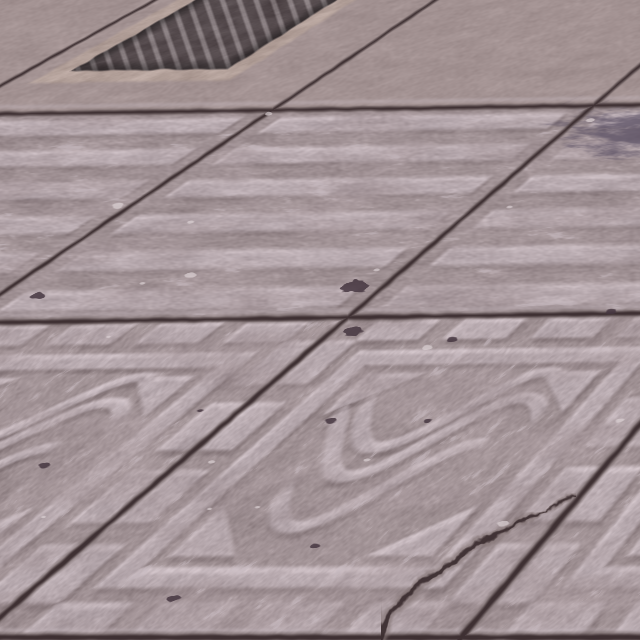
This texture is drawn by a Shadertoy shader. Its source:

```glsl
// Worn paving slabs in perspective: plain slabs with a drain at the back,
// ribbed slabs in the middle, slabs with frames and waves in front. Canvas
// points are projected to slab units, then relief, joints and dirt are laid on.
#define HORIZON 2.37      // height of the horizon
#define VANISH_X 2.708    // where the slanted joints meet
#define ROW_SCALE 8.83    // depth of the rows
#define COL_WIDTH 0.32    // slab width per unit of depth
#define SLANT 1.16        // lean of the slanted joints
#define JOINT 0.0033      // half width of a joint
#define RIBS 6.0          // ribs on a ribbed slab
#define WEAR 0.75         // how far the relief is rubbed away
#define GRAIN 0.16        // strength of the mottling

const vec3 STONE = vec3(0.655, 0.595, 0.61);
const vec3 PALE = vec3(0.77, 0.72, 0.745);
const vec3 DIRT = vec3(0.51, 0.45, 0.45);
const vec3 DARK = vec3(0.22, 0.165, 0.175);
const vec3 LEAF = vec3(0.27, 0.21, 0.25);

vec2 hash2(vec2 p) {
    p = vec2(dot(p, vec2(127.1, 311.7)), dot(p, vec2(269.5, 183.3)));
    return fract(sin(p) * 43758.55);
}

float corner(vec2 i, vec2 f, vec2 o) {
    return dot(hash2(i + o) * 2.0 - 1.0, f - o);
}

float noise(vec2 p) {   // gradient noise
    vec2 i = floor(p), f = p - i, u = f * f * (3.0 - 2.0 * f), e = vec2(0, 1);
    return mix(mix(corner(i, f, e.xx), corner(i, f, e.yx), u.x),
               mix(corner(i, f, e.xy), corner(i, f, e.yy), u.x), u.y);
}

float fbm(vec2 p) {
    float sum = 0.0, amp = 1.0;
    for (int i = 0; i < 4; i++) {
        sum += amp * noise(p);
        p = mat2(1.6, 1.2, -1.2, 1.6) * p + 7.3;
        amp *= 0.6;
    }
    return sum;
}

// Soft stripe around distance zero
float stripe(float d, float w, float soft) {
    return 1.0 - smoothstep(w - soft, w + soft, abs(d));
}

// Canvas point to slab units: x counts columns, y counts rows
vec2 toSlab(vec2 p) {
    float depth = HORIZON - p.y;
    float tilted = depth + 0.0143 * (p.x - 0.544) * smoothstep(0.0, 0.5, p.y);
    return vec2((p.x - VANISH_X + SLANT * depth) / (COL_WIDTH * depth),
                ROW_SCALE / tilted - 3.732);
}

// Square frame, edge blocks, corner triangles and three waves
float ornament(vec2 f) {
    vec2 a = abs(f - 0.5);
    float ring = max(a.x, a.y), along = min(a.x, a.y);
    float h = stripe(ring - 0.345, 0.028, 0.008);
    h = max(h, stripe(ring - 0.45, 0.04, 0.008) * stripe(fract(along * 4.5) - 0.5, 0.36, 0.04));
    h = max(h, smoothstep(0.42, 0.44, a.x + a.y) * smoothstep(0.295, 0.28, ring));
    vec3 shift = vec3(-0.15, 0.0, 0.09);
    float phase = 13.1 * (f.x - 0.66), slope = 1.64 * sin(phase);
    for (int i = 0; i < 3; i++) {
        float d = (f.y - 0.57 - shift[i] - 0.125 * cos(phase)) / sqrt(1.0 + slope * slope);
        h = max(h, stripe(d, 0.018, 0.008) * stripe(f.x - 0.49, 0.25 - abs(shift[i]) * 0.5, 0.02));
    }
    return h;
}

float relief(vec2 q) {
    vec2 f = fract(q);
    float ribs = stripe(fract(f.y * RIBS) - 0.5, 0.25, 0.1) * stripe(f.x - 0.5, 0.44, 0.01);
    return q.y < 0.0 || q.y > 2.0 ? 0.0 : q.y < 1.0 ? ornament(f) : ribs;
}

// Ragged flat scrap, 1 inside
float scrap(vec2 d, float size, float soft) {
    d = vec2(d.x - 0.5 * d.y, d.y * 2.0);
    float edge = size * (1.0 + 0.7 * noise(d * 90.0 + size * 900.0));
    return 1.0 - smoothstep(-soft, soft, length(d) - edge);
}

// One scrap in some cells of a grid
float scatter(vec2 p, float cells, float size, float share, float soft) {
    vec2 c = floor(p * cells), r = hash2(c + 3.0);
    vec2 center = (c + 0.2 + 0.6 * hash2(c)) / cells;
    return step(r.y, share) * scrap(p - center, size * (0.5 + r.x), soft);
}

void mainImage(out vec4 fragColor, in vec2 fragCoord) {
    vec2 p = fragCoord / iResolution.xy, q = toSlab(p);
    float aa = 1.2 / iResolution.y, depth = HORIZON - p.y;

    // Mottled stone, streaked along the slabs
    vec2 dir = normalize(vec2(1.0, q.y < 1.0 ? 0.75 : q.y < 2.0 ? 0.03 : 0.3));
    vec2 s = vec2(dot(p, dir), dot(p, vec2(-dir.y, dir.x)));
    float blotch = fbm(q * vec2(4, 7)), streak = fbm(s * vec2(18, 75));
    float mottle = 0.3 * blotch + 0.42 * streak + 0.4 * noise(s * vec2(110, 260));
    float front = step(q.y, 2.0);
    vec3 col = mix(vec3(0.635, 0.57, 0.57), STONE, front);

    // Relief, partly rubbed away, lit from the upper left
    float h = relief(q), lit = h - relief(q + vec2(-0.012, 0.018));
    float keep = 1.0 - WEAR * smoothstep(-0.3, 0.5, fbm(q * vec2(3, 6) + 20.0));
    col = mix(col, mix(DIRT, PALE, 0.38 + 0.5 * h), 0.75 * keep * front);
    col += 0.07 * lit * keep + GRAIN * mottle * (0.6 + 0.4 * front);
    col = mix(col, PALE, 0.6 * front * smoothstep(0.3, 0.7, streak + 0.4 * blotch));

    // Bluish stain
    float stain = length((p - vec2(0.98, 0.795)) / vec2(0.12, 0.05)) + 0.8 * streak;
    col = mix(col, vec3(0.36, 0.32, 0.40), 0.75 * smoothstep(1.0, 0.1, stain));

    // Joints: pale rim, dirty border, dark core
    vec2 j = (q - floor(q + 0.5)) * vec2(0.65 * COL_WIDTH * depth, depth * depth / ROW_SCALE);
    j += 0.0015 * noise(p * 45.0);
    float w = JOINT * mix(1.1, 0.6, p.y) * (1.0 + 0.5 * noise(p * 25.0));
    float gap = min(abs(j.x), abs(j.y) * 0.9);
    col = mix(col, PALE, 0.35 * stripe(j.y - 0.011, 0.003, 0.003));
    col = mix(col, DIRT * 0.85, 0.55 * smoothstep(w * 3.0, w, gap));
    col = mix(col, DARK, 0.92 * stripe(gap, w, aa + 0.0008));

    // Drain: pale frame around a dark grate with leaning bars
    float drain = max(abs(q.x + 1.603) - 0.253, 2.03 - 0.9 * q.y) + 0.012 * noise(p * 40.0);
    col = mix(col, vec3(0.72, 0.645, 0.61) + 0.12 * streak, 0.75 * stripe(drain - 0.03, 0.035, 0.012));
    float bars = stripe(fract((p.x + 0.35 * p.y) * 38.0) - 0.5, 0.16, 0.1);
    vec3 grate = vec3(0.33, 0.29, 0.30) + 0.2 * bars + 0.08 * streak;
    grate *= 0.65 + 0.35 * smoothstep(0.0, 0.07, -drain);
    col = mix(col, grate, smoothstep(0.008, -0.008, drain));

    // Crack across the front slab
    float t = clamp((p.x - 0.595) / 0.3, 0.001, 1.0), bend = 0.45 * pow(t, -0.4);
    float crack = (p.y - 0.225 * pow(t, 0.6) + 0.012 * fbm(p * 22.0)) / sqrt(1.0 + bend * bend);
    float cw = 0.0035 * (1.0 + 1.2 * noise(p * 30.0)) * (1.15 - 0.6 * t);
    float span = step(0.595, p.x) * step(p.x, 0.9);
    col = mix(col, DIRT, 0.6 * span * stripe(crack, cw * 2.5, cw));
    col = mix(col, DARK, 0.9 * span * stripe(crack, cw, aa));

    // Dark leaves and pale flecks
    float leaf = max(scatter(p, 5.0, 0.01, 0.5, aa), scrap(p - vec2(0.555, 0.552), 0.02, aa));
    col = mix(col, LEAF, 0.85 * leaf);
    col = mix(col, vec3(0.86, 0.82, 0.83), 0.7 * scatter(p + 3.0, 8.0, 0.006, 0.3, aa));

    fragColor = vec4(clamp(col, 0.0, 1.0), 1.0);
}
```
